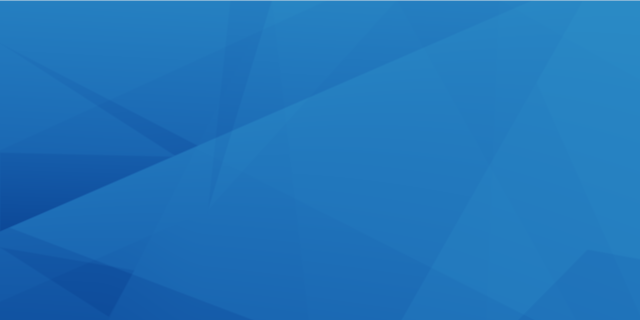
Write a Shadertoy shader that draws this background.

```glsl
// Signed distance to the line a-b, positive on its left side
float side(vec2 p, vec2 a, vec2 b) {
    vec2 d = normalize(b - a);
    return d.x * (p.y - a.y) - d.y * (p.x - a.x);
}

// Antialiased half plane on the left of a-b
float leftOf(vec2 p, vec2 a, vec2 b) {
    float soft = max(0.004, 1.0 / iResolution.y);
    return smoothstep(-soft, soft, side(p, a, b));
}

// Triangle with counterclockwise corners
float triangle(vec2 p, vec2 a, vec2 b, vec2 c) {
    return leftOf(p, a, b) * leftOf(p, b, c) * leftOf(p, c, a);
}

// Blue ramp from deep (0) to bright (1)
vec3 blueRamp(float tone) {
    return vec3(0.06, 0.31, 0.62) + tone * vec3(0.09, 0.20, 0.19 - 0.05 * tone);
}

void mainImage(out vec4 fragColor, in vec2 fragCoord) {
    vec2 p = fragCoord / iResolution.xy * vec2(2.0, 1.0);
    vec2 apex = vec2(0.85, 1.0), spike = vec2(0.65, 0.344);
    vec2 ridgeStart = vec2(0.0, 0.276), ridgeEnd = vec2(1.667, 1.0);

    // Upper left sheet with its folds
    float upper = 0.08 + 0.88 * p.y + 0.05 * p.x;
    upper += 0.07 * leftOf(p, vec2(0.0, 0.53), vec2(0.85, 0.92)) - 0.04;
    upper -= (0.09 + 0.18 * p.x)
           * triangle(p, vec2(0.0, 0.865), vec2(0.56, 0.505), vec2(0.625, 0.541));
    upper -= (0.15 + 0.7 * (0.523 - p.y))
           * triangle(p, ridgeStart, vec2(0.56, 0.51), vec2(0.0, 0.523));

    // Lower sheet, brightest along the ridge
    float ridge = side(p, ridgeStart, ridgeEnd);
    float lower = 0.56 + 0.34 * p.y + 0.08 * p.x + 0.08 * exp(-6.0 * abs(ridge));
    lower -= 0.12 * (1.0 - 1.5 * p.y) * leftOf(p, vec2(1.67, 0.0), vec2(0.625, 0.53));
    lower -= 0.20 * leftOf(p, vec2(0.79, 0.0), vec2(0.0, 0.3));
    lower -= 0.08 * smoothstep(0.65, 0.3, p.x) * leftOf(p, spike, vec2(0.0, 0.057));
    lower -= 0.15 * triangle(p, vec2(0.0, 0.227), vec2(0.34, 0.01), vec2(0.42, 0.155));

    float tone = mix(lower, upper, leftOf(p, ridgeStart, ridgeEnd));

    // Shards fanning out from the top
    tone -= 0.06 * (1.0 - p.y) * leftOf(p, vec2(0.34, 0.0), apex);
    tone -= 0.08 * triangle(p, spike, apex, vec2(0.72, 1.0));
    tone += 0.05 * triangle(p, spike, vec2(1.24, 1.0), apex);
    tone -= 0.03 * leftOf(p, vec2(0.965, 0.0), apex);
    tone -= 0.03 * leftOf(p, vec2(1.24, 1.0), vec2(1.8, 0.0));
    tone -= 0.02 * leftOf(p, vec2(1.52, 0.0), vec2(1.56, 1.0));

    // Bright right sheet and its faint facets
    float right = leftOf(p, vec2(1.823, 1.0), vec2(1.255, 0.0));
    tone += right * mix(0.20, 0.07, p.y);
    tone -= 0.05 * right * leftOf(p, vec2(1.94, 0.15), vec2(1.62, 0.87));
    tone += 0.03 * leftOf(p, vec2(1.56, 1.0), vec2(2.0, 0.75));
    tone -= 0.14 * leftOf(p, vec2(2.0, 0.19), vec2(1.836, 0.22))
          * leftOf(p, vec2(1.836, 0.22), vec2(1.62, 0.0));

    vec3 color = blueRamp(clamp(tone, -0.15, 1.15));

    // Pale hairline along the top
    color = mix(color, vec3(0.62, 0.76, 0.86), 0.8 * smoothstep(0.995, 0.999, p.y));
    fragColor = vec4(color, 1.0);
}
```
